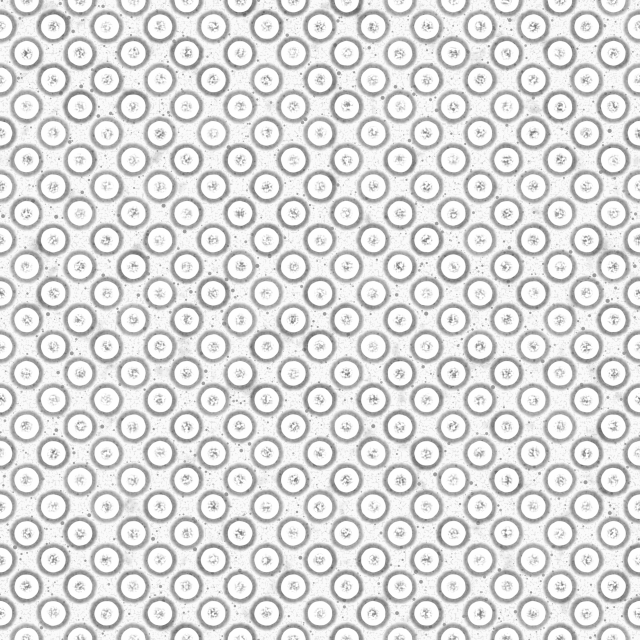
Write a Shadertoy shader that draws this texture map.

```glsl
// Worn plate of staggered round studs: 12 columns, 24 half-offset rows.
// Each stud is a clean disc with a soft sooty ring and a scuffed centre; the
// ground carries grain, smudges and specks, all from noise that wraps.

const float REPEATS = 12.0;       // stud columns across and full periods down
const float DISC_RADIUS = 0.230;  // lengths in units of one column
const float RING_SOLID = 0.268;
const float RING_END = 0.350;
const float SCUFF_RADIUS = 0.135;

// Integer hash giving two values in 0..1
vec2 hash2(vec2 cell, float seed) {
    uvec3 v = uvec3(ivec3(vec3(cell, seed))) * 1664525u + 1013904223u;
    v.x += v.y * v.z; v.y += v.z * v.x; v.z += v.x * v.y;
    v ^= v >> 16u;
    v.x += v.y * v.z; v.y += v.z * v.x;
    return vec2(v.xy >> 8u) / 16777216.0;
}

vec2 gradientAt(vec2 cell, float period, float seed) {
    float angle = 6.28318 * hash2(mod(cell, period), seed).x;
    return vec2(cos(angle), sin(angle));
}

// Gradient noise, about -1..1, wrapping after a whole period
float wrapNoise(vec2 uv, float period, float seed) {
    vec2 p = uv * period;
    vec2 i = floor(p), f = p - i;
    vec2 w = f * f * f * (f * (f * 6.0 - 15.0) + 10.0);
    vec2 e = vec2(1.0, 0.0);
    float a = dot(gradientAt(i, period, seed), f);
    float b = dot(gradientAt(i + e.xy, period, seed), f - e.xy);
    float c = dot(gradientAt(i + e.yx, period, seed), f - e.yx);
    float d = dot(gradientAt(i + e.xx, period, seed), f - e.xx);
    return 1.4 * mix(mix(a, b, w.x), mix(c, d, w.x), w.y);
}

float wrapFbm(vec2 uv, float period, float seed) {
    float sum = 0.0, gain = 0.55;
    for (int i = 0; i < 4; i++) {
        sum += gain * wrapNoise(uv, period, seed + float(i));
        period *= 2.0;
        gain *= 0.55;
    }
    return sum;
}

// Nearest stud of the two interleaved grids: offset in xy, wrapped id in zw
vec4 nearestStud(vec2 p) {
    vec2 shiftA = vec2(0.5, 0.0), shiftB = vec2(0.0, 0.5);
    vec2 idA = floor(p - shiftA + 0.5), idB = floor(p - shiftB + 0.5);
    vec2 a = p - shiftA - idA, b = p - shiftB - idB;
    vec2 wrapA = mod(idA, REPEATS), wrapB = mod(idB, REPEATS) + vec2(REPEATS, 0.0);
    return dot(a, a) < dot(b, b) ? vec4(a, wrapA) : vec4(b, wrapB);
}

// Sparse dark dots of random size, one candidate per grid cell
float specks(vec2 uv, float period, float density, float pixel, float seed) {
    vec2 p = uv * period, base = floor(p);
    float ink = 0.0, soft = pixel * period;
    for (int y = -1; y <= 1; y++)
    for (int x = -1; x <= 1; x++) {
        vec2 cell = base + vec2(x, y);
        vec2 id = mod(cell, period);
        vec2 kind = hash2(id, seed + 1.0);
        float radius = mix(0.07, 0.22, kind.y * kind.y);
        float d = length(p - cell - hash2(id, seed));
        float dotInk = 1.0 - smoothstep(radius - soft * 0.5, radius + soft, d);
        ink = max(ink, dotInk * step(kind.x, density) * mix(0.5, 1.0, kind.y));
    }
    return ink;
}

void mainImage(out vec4 fragColor, in vec2 fragCoord) {
    vec2 uv = fragCoord / iResolution.xy;
    float pixel = 1.0 / iResolution.y;
    float edge = max(0.008, 0.7 * pixel * REPEATS);

    vec4 stud = nearestStud(uv * REPEATS);
    vec2 vary = hash2(stud.zw, 11.0), scuffVary = hash2(stud.zw, 12.0);
    float fine = wrapNoise(uv, 307.0, 20.0);
    float coarse = wrapNoise(uv, 163.0, 21.0);
    float cloud = wrapFbm(uv, 22.0, 30.0);
    float dist = length(stud.xy);
    float rim = dist + 0.006 * wrapNoise(uv, 110.0, 40.0);
    float outside = smoothstep(DISC_RADIUS - edge, DISC_RADIUS + edge, rim);

    // Ground: grain, smudges and specks
    float ground = 0.015 + 0.085 * smoothstep(-0.1, 0.8, fine + 0.4 * coarse);
    ground += 0.20 * smoothstep(0.18, 0.75, cloud);
    float dots = max(specks(uv, 76.0, 0.16, pixel, 50.0), specks(uv, 150.0, 0.14, pixel, 60.0));
    ground = max(ground, 0.40 * dots);

    // Ring: dark against the disc, fraying outwards
    float frayed = rim + 0.012 * coarse + 0.008 * fine - 0.018 * cloud;
    float ring = 1.0 - smoothstep(RING_SOLID, RING_END, frayed);
    float ringInk = ring * (0.34 + 0.09 * vary.x + 0.10 * cloud + 0.04 * fine);

    // Scuffed patch in the middle of the disc
    vec2 drift = 0.025 * (scuffVary - 0.5);
    float scuffDist = length(stud.xy - drift) + 0.035 * coarse;
    float patchMask = 1.0 - smoothstep(0.45 * SCUFF_RADIUS, SCUFF_RADIUS, scuffDist);
    float grit = smoothstep(-0.55, 0.75, 0.7 * fine + 0.8 * coarse);
    float scuffInk = patchMask * grit * mix(0.28, 0.55, vary.y);

    float ink = mix(scuffInk, max(ground, ringInk + 0.4 * ground), outside);
    fragColor = vec4(vec3(clamp(0.995 - ink, 0.0, 1.0)), 1.0);
}
```
